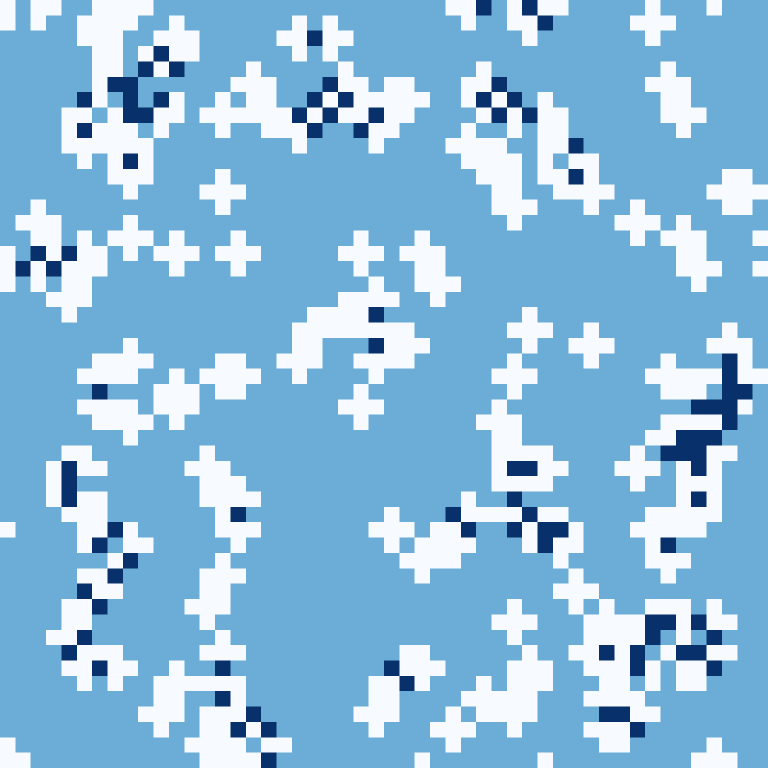
A WebGL 2 fragment shader for this pattern:

```glsl
#version 300 es
precision highp float;

uniform vec2 u_resolution;
out vec4 fragColor;

const vec3 SKY = vec3(0.42, 0.68, 0.84);
const vec3 SNOW = vec3(0.97, 0.98, 1.00);
const vec3 NAVY = vec3(0.03, 0.19, 0.42);

float hash(vec2 p, uint salt) {
    uvec2 q = uvec2(ivec2(p));
    uint h = q.x * 1597334677u ^ q.y * 3812015801u ^ salt * 2654435769u;
    h = (h ^ (h >> 16)) * 2146121005u;
    h = (h ^ (h >> 15)) * 2221713035u;
    return float((h ^ (h >> 16)) >> 8) / 16777216.0;
}

float cornerSlope(vec2 corner, vec2 offset) {
    float angle = 6.28318 * hash(corner, 7u);
    return dot(vec2(cos(angle), sin(angle)), offset);
}

float gradientNoise(vec2 p) {
    vec2 i = floor(p), f = p - i;
    vec2 w = f * f * f * (f * (f * 6.0 - 15.0) + 10.0);
    vec2 e = vec2(1.0, 0.0);
    float low = mix(cornerSlope(i, f), cornerSlope(i + e, f - e), w.x);
    float high = mix(cornerSlope(i + e.yx, f - e.yx), cornerSlope(i + 1.0, f - 1.0), w.x);
    return mix(low, high, w.y);
}

// Seeds crowd along winding contour bands and are rare elsewhere
int seed(vec2 cell) {
    float contour = abs(gradientNoise(cell * 0.107 + 3.4) - 0.06);
    float density = mix(0.012, 0.3, 1.0 - smoothstep(0.04, 0.1, contour));
    return hash(cell, 1u) < density ? 1 : 0;
}

// One seed in reach paints white, two paint navy, more leave a gap
vec3 cellColor(vec2 cell) {
    vec2 e = vec2(1.0, 0.0);
    int neighbours = seed(cell + e) + seed(cell - e) + seed(cell + e.yx) + seed(cell - e.yx);
    int level = max(neighbours, seed(cell));
    return level == 1 ? SNOW : level == 2 ? NAVY : SKY;
}

void main() {
    // Four samples per pixel smooth the cell edges
    vec3 color = vec3(0.0);
    for (int k = 0; k < 4; k++) {
        vec2 jitter = vec2(k & 1, k >> 1) * 0.5 - 0.25;
        vec2 uv = (gl_FragCoord.xy + jitter) / u_resolution;
        color += 0.25 * cellColor(floor(uv * 50.0));
    }
    fragColor = vec4(color, 1.0);
}
```
